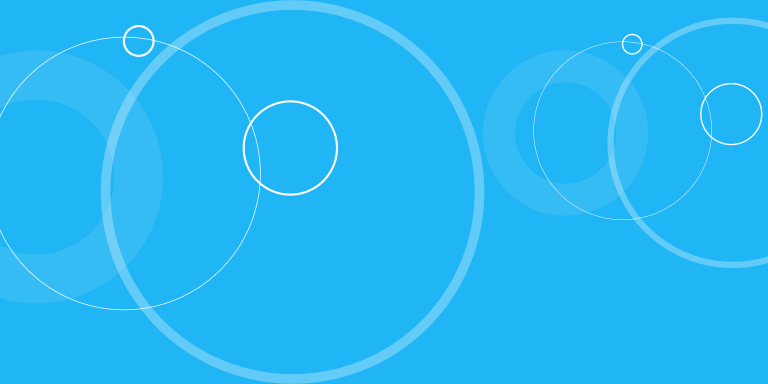
A Shadertoy shader for this background:

```glsl
// Flat sky-blue backdrop with two copies of one cluster of translucent rings.
// Each ring is the coverage between two circles, blended in white;
// the right-hand cluster is the same motif at a smaller scale.

// All lengths are in canvas heights.
const vec3 SKY = vec3(0.125, 0.708, 0.957);
const vec3 RING_COLOR = vec3(1.0);

const vec2 LEFT_ORIGIN = vec2(0.0951, 0.5391);
const vec2 RIGHT_ORIGIN = vec2(1.4727, 0.6536);
const float LEFT_SCALE = 1.0;
const float RIGHT_SCALE = 0.653;

const float DONUT_ALPHA = 0.10;
const float BAND_ALPHA = 0.30;
const float HAIRLINE_ALPHA = 0.90;
const float OUTLINE_ALPHA = 1.0;

const float DONUT_WIDTH = 0.1276;
const float BAND_WIDTH = 0.0252;
const float HAIRLINE_WIDTH = 0.0020;
const float OUTLINE_WIDTH = 0.0055;

// Smoothed coverage of a disc; pixel is the width of the soft edge.
float disc(float dist, float radius, float pixel) {
    return clamp((radius - dist) / pixel + 0.5, 0.0, 1.0);
}

// Annulus centred on its radius; stays correct for lines below a pixel.
float ring(vec2 p, vec2 center, float radius, float width, float pixel) {
    float dist = length(p - center);
    return disc(dist, radius + 0.5 * width, pixel)
         - disc(dist, radius - 0.5 * width, pixel);
}

// Paints the whole motif, placed relative to the centre of its donut.
vec3 paintCluster(vec3 color, vec2 p, vec2 origin, float scale, float pixel) {
    vec2 q = (p - origin) / scale;
    float px = pixel / scale;

    // Broad translucent shapes
    float donut = ring(q, vec2(0.0), 0.2656, DONUT_WIDTH, px);
    float band = ring(q, vec2(0.6667, -0.0391), 0.4868, BAND_WIDTH, px);
    color = mix(color, RING_COLOR, DONUT_ALPHA * donut);
    color = mix(color, RING_COLOR, BAND_ALPHA * band);

    // Fine line work
    float hairline = ring(q, vec2(0.2279, 0.0091), 0.3550, HAIRLINE_WIDTH, px);
    float medium = ring(q, vec2(0.6610, 0.0755), 0.1214, OUTLINE_WIDTH, px);
    float small = ring(q, vec2(0.2661, 0.3542), 0.0387, OUTLINE_WIDTH, px);
    color = mix(color, RING_COLOR, HAIRLINE_ALPHA * hairline);
    return mix(color, RING_COLOR, OUTLINE_ALPHA * max(medium, small));
}

void mainImage(out vec4 fragColor, in vec2 fragCoord) {
    vec2 p = fragCoord / iResolution.y;
    float pixel = 1.0 / iResolution.y;

    vec3 color = paintCluster(SKY, p, LEFT_ORIGIN, LEFT_SCALE, pixel);
    color = paintCluster(color, p, RIGHT_ORIGIN, RIGHT_SCALE, pixel);
    fragColor = vec4(color, 1.0);
}
```
